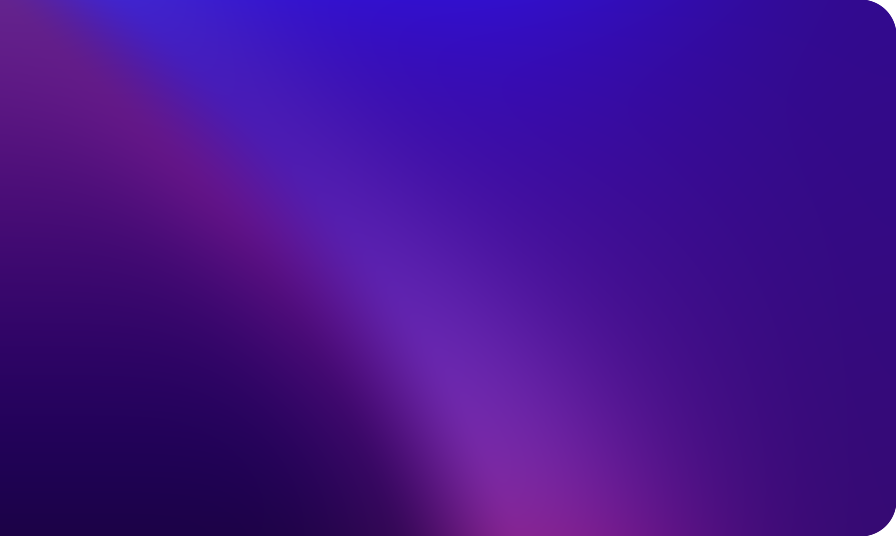
Reproduce this background procedurally as a Shadertoy shader.

```glsl
// Smooth cubic through four evenly spaced colours, t from 0 to 1
vec3 ramp(vec3 a, vec3 b, vec3 c, vec3 d, float t) {
    float u = 3.0 * t;
    float v = u - 1.0;
    float w = u - 2.0;
    float z = u - 3.0;
    return -a * v * w * z / 6.0 + b * u * w * z / 2.0
           - c * u * v * z / 2.0 + d * u * v * w / 6.0;
}

float bell(float x, float width) {
    return exp(-x * x / (width * width));
}

// Horizontal offset from the curved diagonal fold
float foldOffset(float x, float depth) {
    return x - (0.12 + 1.16 * depth - 0.43 * depth * depth);
}

// Dark side: plum to midnight, with a magenta rim along the fold
vec3 shadowSide(float depth, float offset) {
    vec3 base = ramp(vec3(0.39, 0.14, 0.557), vec3(0.302, 0.059, 0.475),
                     vec3(0.176, 0.016, 0.392), vec3(0.11, 0.008, 0.275), depth);
    float rim = bell(offset, 0.22) * smoothstep(0.0, 0.45, depth);
    return base + vec3(0.125, 0.03, 0.08) * rim;
}

// Bright side: blue to purple, fading to indigo on the right
vec3 lightSide(float x, float depth, float offset, float aspect) {
    vec3 field = ramp(vec3(0.196, 0.059, 0.804), vec3(0.243, 0.051, 0.635),
                      vec3(0.314, 0.07, 0.58), vec3(0.424, 0.06, 0.557), depth);
    vec3 indigo = mix(vec3(0.196, 0.04, 0.56), vec3(0.21, 0.04, 0.45), depth);
    field = mix(field, indigo, smoothstep(0.5, 1.0, x / aspect));

    vec3 ridge = ramp(vec3(0.25, 0.14, 0.808), vec3(0.314, 0.11, 0.69),
                      vec3(0.408, 0.15, 0.682), vec3(0.525, 0.141, 0.573), depth);
    return mix(field, ridge, bell(offset - 0.1, 0.27));
}

// Signed distance to a panel rounded only at its right corners
float panelDistance(vec2 p, float aspect, float radius) {
    vec2 q = vec2(p.x - aspect, abs(p.y - 0.5) - 0.5) + radius;
    return length(max(q, 0.0)) + min(max(q.x, q.y), 0.0) - radius;
}

void mainImage(out vec4 fragColor, in vec2 fragCoord) {
    vec2 p = fragCoord / iResolution.y;
    float aspect = iResolution.x / iResolution.y;
    float depth = 1.0 - p.y;
    float offset = foldOffset(p.x, depth);

    vec3 color = mix(shadowSide(depth, offset),
                     lightSide(p.x, depth, offset, aspect),
                     smoothstep(-0.13, 0.13, offset));

    // White outside the rounded corners
    float pixel = 1.0 / iResolution.y;
    float outside = smoothstep(-0.5 * pixel, 0.5 * pixel,
                               panelDistance(p, aspect, 0.066) - 0.5 * pixel);
    fragColor = vec4(mix(color, vec3(1.0), outside), 1.0);
}
```
